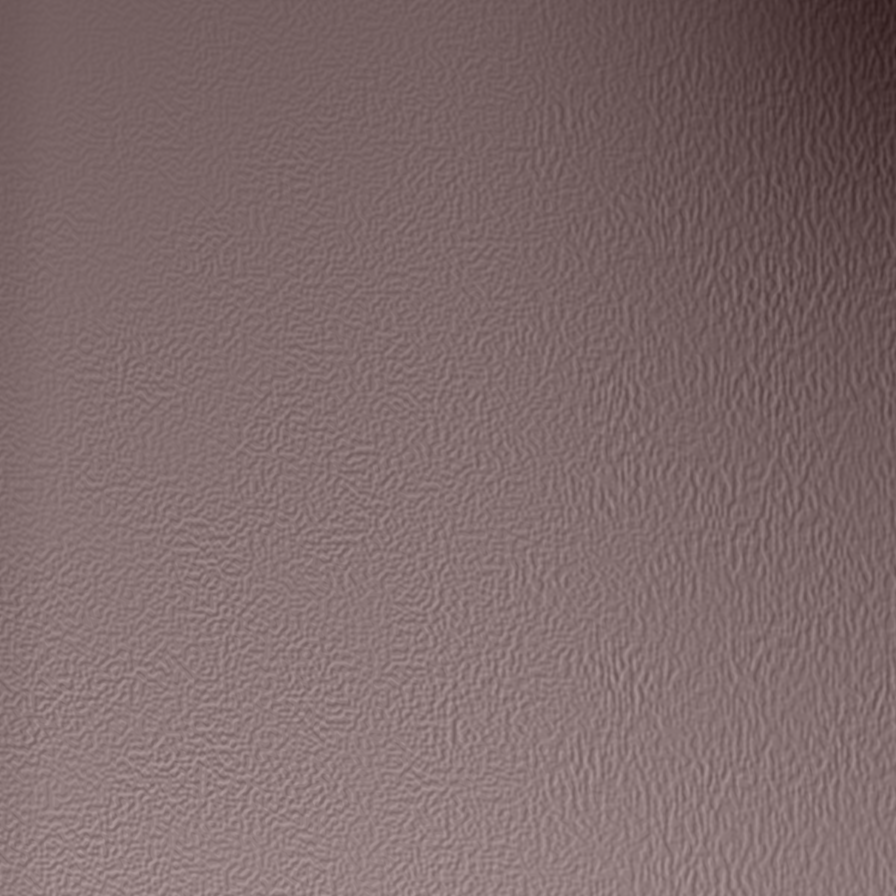
A WebGL 2 fragment shader for this texture:

```glsl
#version 300 es
precision highp float;
// Softly lit leathery surface: a dusky mauve gradient with fine wormy relief.
// Plateaued gradient noise is the height; the difference of two heights along
// a wandering light direction shades it, with upright strokes on the right.

#define GRAIN_SCALE 150.0
#define GRAIN_DEPTH 0.085
#define GRAIN_STEP 0.27
#define UPRIGHT_STRETCH 0.45
#define LIGHT_WANDER 1.3
#define PATCH_SCALE 11.0
#define SPECKLE_DEPTH 0.012
#define TONE_BOTTOM 0.590
#define TONE_TOP 0.452
#define TINT vec3(0.0, -0.078, -0.077)

uniform vec2 u_resolution;
out vec4 fragColor;

// Integer hash giving two values in 0..1
vec2 hash2(vec2 cell) {
    uvec2 v = uvec2(ivec2(cell) + 4096);
    v = v * 1664525u + 1013904223u;
    v.x += v.y * 1664525u;
    v.y += v.x * 1664525u;
    v ^= v >> 16u;
    v.x += v.y * 1664525u;
    v.y += v.x * 1664525u;
    v ^= v >> 16u;
    return vec2(v & 65535u) / 65535.0;
}

float cornerSlope(vec2 cell, vec2 offset) {
    float angle = 6.28318 * hash2(cell).x;
    return dot(vec2(cos(angle), sin(angle)), offset);
}

float gradientNoise(vec2 p) {
    vec2 cell = floor(p), f = p - cell;
    vec2 w = f * f * f * (f * (f * 6.0 - 15.0) + 10.0);
    vec2 e = vec2(1.0, 0.0);
    float low = mix(cornerSlope(cell, f), cornerSlope(cell + e, f - e), w.x);
    float high = mix(cornerSlope(cell + e.yx, f - e.yx),
                     cornerSlope(cell + 1.0, f - 1.0), w.x);
    return mix(low, high, w.y);
}

// Height of the worms: round ones blend into upright ones
float wormHeight(vec2 p, float upright) {
    float curled = gradientNoise(p);
    float tall = gradientNoise(p * vec2(1.05, UPRIGHT_STRETCH) + 300.0);
    return smoothstep(-0.32, 0.32, mix(curled, tall, upright));
}

void main() {
    vec2 uv = gl_FragCoord.xy / u_resolution;
    vec2 p = gl_FragCoord.xy / u_resolution.y;

    // Broad illumination, falling off toward the upper right
    float tone = mix(TONE_BOTTOM, TONE_TOP, uv.y);
    float falloff = smoothstep(0.45, 1.08, uv.x);
    tone -= falloff * mix(0.05, 0.17, uv.y * uv.y);
    tone -= 0.07 * smoothstep(0.75, 1.05, uv.x) * smoothstep(0.6, 1.05, uv.y);
    tone -= 0.025 * (1.0 - smoothstep(0.0, 0.06, uv.x));

    // Relief shading along the wandering light
    float patches = gradientNoise(p * PATCH_SCALE + 40.0);
    float upright = 0.75 * smoothstep(0.35, 0.85, uv.x + 0.3 * patches);
    float angle = mix(2.1, 2.85, smoothstep(0.2, 0.8, uv.x));
    angle += LIGHT_WANDER * gradientNoise(p * PATCH_SCALE * 1.7 + 90.0);
    vec2 light = GRAIN_STEP * vec2(cos(angle), sin(angle));
    vec2 q = p * GRAIN_SCALE;
    float relief = wormHeight(q - light, upright) - wormHeight(q + light, upright);

    // Grain fades out toward the upper left
    float reach = 0.6 * uv.x + 0.8 * (1.0 - uv.y);
    float strength = mix(0.15, 1.0, smoothstep(-0.05, 0.95, reach));
    strength *= 1.0 + 0.6 * patches;
    float speckle = gradientNoise(q * 1.6 + 700.0);
    tone += strength * (GRAIN_DEPTH * relief + SPECKLE_DEPTH * speckle);

    fragColor = vec4(clamp(vec3(tone) + TINT, 0.0, 1.0), 1.0);
}
```
